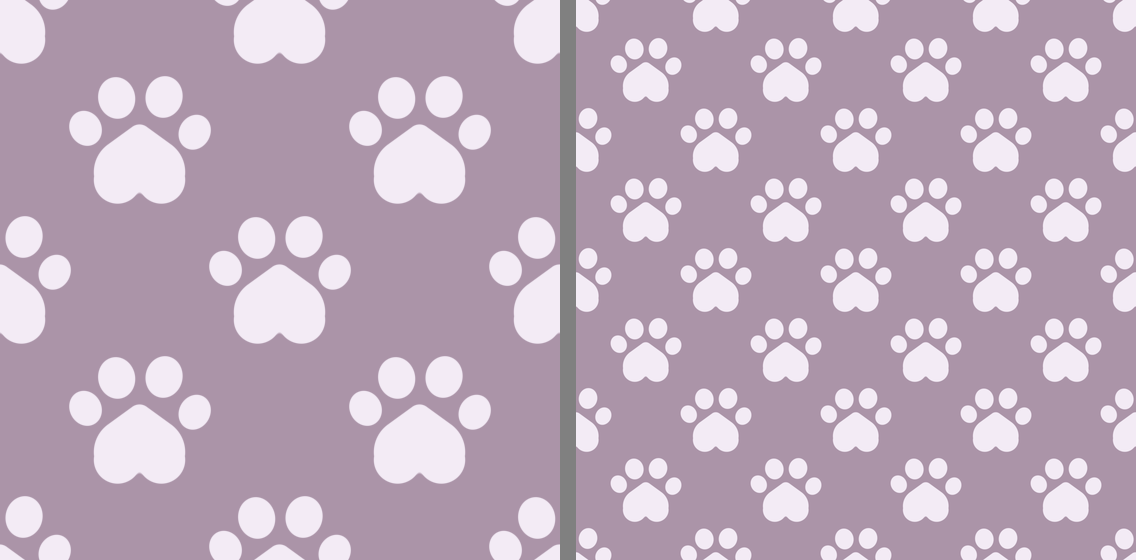
Left, the tile; right, the same tile 2 across and 2 down.
Write a Shadertoy shader that draws this pattern.

```glsl
// Ellipse whose long axis leans to the right by the given angle
float ellipse(vec2 p, vec2 radii, float lean) {
    float c = cos(lean), s = sin(lean);
    p = vec2(c * p.x - s * p.y, s * p.x + c * p.y);
    float k = length(p / radii);
    return k * (k - 1.0) / max(length(p / (radii * radii)), 1e-4);
}

// Two circles joined by their outer tangents
float taperedCapsule(vec2 p, vec2 a, float ra, vec2 b, float rb) {
    float h = length(b - a);
    vec2 axis = (b - a) / h;
    p -= a;
    p = vec2(abs(p.x * axis.y - p.y * axis.x), dot(p, axis));
    float slope = (ra - rb) / h;
    vec2 normal = vec2(sqrt(1.0 - slope * slope), slope);
    float along = dot(p, vec2(-normal.y, normal.x));
    if (along < 0.0) return length(p) - ra;
    if (along > normal.x * h) return length(p - vec2(0.0, h)) - rb;
    return dot(p, normal) - ra;
}

float smoothMin(float a, float b, float k) {
    float h = max(k - abs(a - b), 0.0) / k;
    return min(a, b) - 0.25 * k * h * h;
}

float pad(vec2 p) {
    p.x = abs(p.x);
    // Two lower lobes with a softened notch
    float lobes = smoothMin(length(p - vec2(0.45, -0.82)) - 0.49,
                            length(p - vec2(-0.45, -0.82)) - 0.49, 0.14);
    // Domed shoulders rising to a rounded peak
    float dome = taperedCapsule(p, vec2(0.24, -0.66), 0.70, vec2(0.0, 0.07), 0.25);
    return min(lobes, max(dome, -0.74 - p.y));
}

float paw(vec2 p) {
    float d = pad(p + vec2(0.01, 0.0));
    // Inner toes
    d = min(d, ellipse(p - vec2(-0.48, 0.865), vec2(0.38, 0.43), -0.2));
    d = min(d, ellipse(p - vec2(0.495, 0.885), vec2(0.38, 0.43), 0.2));
    // Outer toes
    d = min(d, ellipse(p - vec2(-1.12, 0.24), vec2(0.325, 0.37), -0.5));
    return min(d, ellipse(p - vec2(1.125, 0.16), vec2(0.32, 0.37), 0.5));
}

void mainImage(out vec4 fragColor, in vec2 fragCoord) {
    // Two repeats each way, with a second lattice shifted by half a cell
    const float PAW_SCALE = 5.76;
    vec2 cell = 2.0 * fragCoord / iResolution.xy;
    float d = 1e3;
    for (int i = 0; i < 2; i++) {
        vec2 local = fract(cell + 0.5 * float(i + 1)) - 0.5;
        d = min(d, paw(local * PAW_SCALE));
    }

    float edge = 1.6 * PAW_SCALE / min(iResolution.x, iResolution.y);
    vec3 mauve = vec3(0.67, 0.58, 0.66);
    vec3 paleLilac = vec3(0.952, 0.92, 0.96);
    fragColor = vec4(mix(paleLilac, mauve, smoothstep(-edge, edge, d)), 1.0);
}
```
